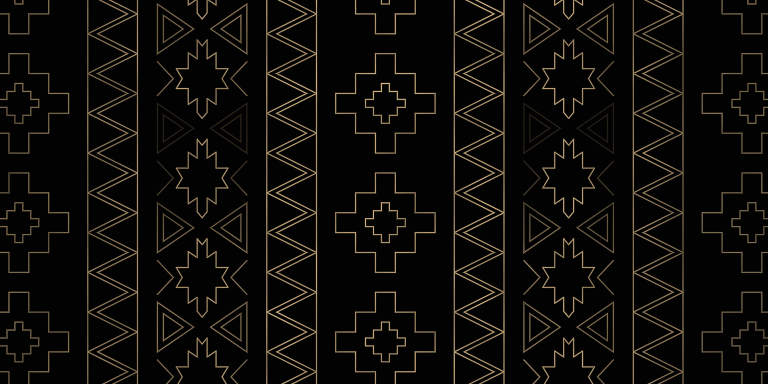
This pattern is drawn by a Shadertoy shader. Its source:

```glsl
#define ROWS 38.63          // grid steps in the canvas height
#define PERIOD 36.87        // horizontal repeat, in steps
#define CROSS_Y 16.23
#define STAR_Y 20.72
#define BAND_X 9.43         // zigzag band centre
#define BAND_HALF 2.5
#define HALF_LINE 0.055
#define GOLD vec3(0.82, 0.70, 0.51)
#define GROUND vec3(0.008, 0.007, 0.007)
#define WEAR 0.3

float hash(vec2 p) {
    return fract(sin(dot(p, vec2(127.1, 311.7))) * 43758.5);
}

float cornerSlope(vec2 cell, vec2 offset) {
    float angle = 6.2832 * hash(cell + offset);
    return dot(vec2(cos(angle), sin(angle)), offset);
}

float gradientNoise(vec2 p) {
    vec2 i = floor(p), f = p - i;
    vec2 u = f * f * f * (f * (f * 6.0 - 15.0) + 10.0);
    vec4 g;
    for (int k = 0; k < 4; k++) {
        vec2 corner = vec2(k & 1, k >> 1);
        float angle = 6.2832 * hash(i + corner);
        g[k] = dot(vec2(cos(angle), sin(angle)), f - corner);
    }
    return mix(mix(g.x, g.y, u.x), mix(g.z, g.w, u.x), u.y);
}

float segment(vec2 p, vec2 a, vec2 b) {
    vec2 d = b - a;
    return length(p - a - d * clamp(dot(p - a, d) / dot(d, d), 0.0, 1.0));
}

float box(vec2 p, vec2 halfSize) {
    vec2 d = abs(p) - halfSize;
    return length(max(d, 0.0)) + min(max(d.x, d.y), 0.0);
}

float steppedCross(vec2 p) {
    float d = min(box(p, vec2(5, 1)), box(p, vec2(1, 5)));
    return abs(min(d, box(p, vec2(3))));
}

// Two parallel zigzags between a pair of rails
float zigzagBand(vec2 p) {
    float wave = 2.0 * abs(mod(p.y - 1.0, 4.0) - 2.0) - BAND_HALF;
    float x = p.x - wave;
    float zigzag = min(abs(x), abs(x - 1.0)) / sqrt(5.0);
    float rails = abs(abs(p.x) - BAND_HALF);
    return min(rails, abs(p.x) < BAND_HALF ? zigzag : 1e3);
}

// Right half of the notched star; p.x is already mirrored
float notchedStar(vec2 p) {
    const vec2 outline[13] = vec2[13](
        vec2(0, 3.3), vec2(0.5, 3.9), vec2(0.5, 2.0), vec2(1.4, 2.6),
        vec2(1.4, 1), vec2(2.6, 1), vec2(2, 0), vec2(2.6, -1),
        vec2(1.4, -1), vec2(1.4, -2.6), vec2(0.5, -2.0), vec2(0.5, -3.4),
        vec2(0, -4));
    float d = 1e3;
    for (int i = 0; i < 12; i++) d = min(d, segment(p, outline[i], outline[i + 1]));
    return d;
}

// Nested triangles between stars, and chevrons beside them
float sideShapes(vec2 p) {
    vec2 q = vec2(p.x, 5.0 - abs(p.y));
    float slope = dot(q - vec2(0.85, 0), normalize(vec2(-2.5, 3.65)));
    float triangle = max(q.x - 4.5, slope);
    float nested = min(abs(triangle), abs(triangle + 0.6));
    float chevron = segment(vec2(p.x, abs(p.y)), vec2(2.9, 0), vec2(4.5, 1.7));
    return min(nested, chevron);
}

float stroke(float d) {
    float blur = 0.75 * ROWS / iResolution.y;
    return 1.0 - smoothstep(HALF_LINE - blur, HALF_LINE + blur, d);
}

void mainImage(out vec4 fragColor, in vec2 fragCoord) {
    vec2 p = vec2(fragCoord.x - 0.5 * iResolution.x, fragCoord.y) * ROWS / iResolution.y;
    float x = mod(p.x - 0.14 + 0.5 * PERIOD, PERIOD) - 0.5 * PERIOD;

    // Column of crosses
    float crossY = p.y - CROSS_Y;
    vec2 c = vec2(x, mod(crossY + 6.0, 12.0) - 6.0);
    float bright = min(steppedCross(c), 0.4 * steppedCross(c / 0.4));

    // Zigzag bands on both sides
    float side = x < 0.0 ? -1.0 : 1.0;
    bright = min(bright, zigzagBand(vec2(x - side * BAND_X, crossY)));

    // Column of stars
    vec2 s = vec2(0.5 * PERIOD - abs(x), mod(p.y - STAR_Y + 5.0, 10.0) - 5.0);
    bright = min(bright, notchedStar(s));

    // Faded stretch of triangles, and uneven gilding
    float fade = p.y > 28.8 ? 0.75 : mix(0.8, 0.22, smoothstep(11.0, 26.0, p.y));
    float ink = max(stroke(bright), fade * stroke(sideShapes(s)));
    float gilding = 1.0 - WEAR * smoothstep(12.0, 38.0, abs(p.x));
    gilding *= 0.95 + WEAR * gradientNoise(p * 0.25);

    fragColor = vec4(mix(GROUND, GOLD * gilding, ink), 1.0);
}
```
